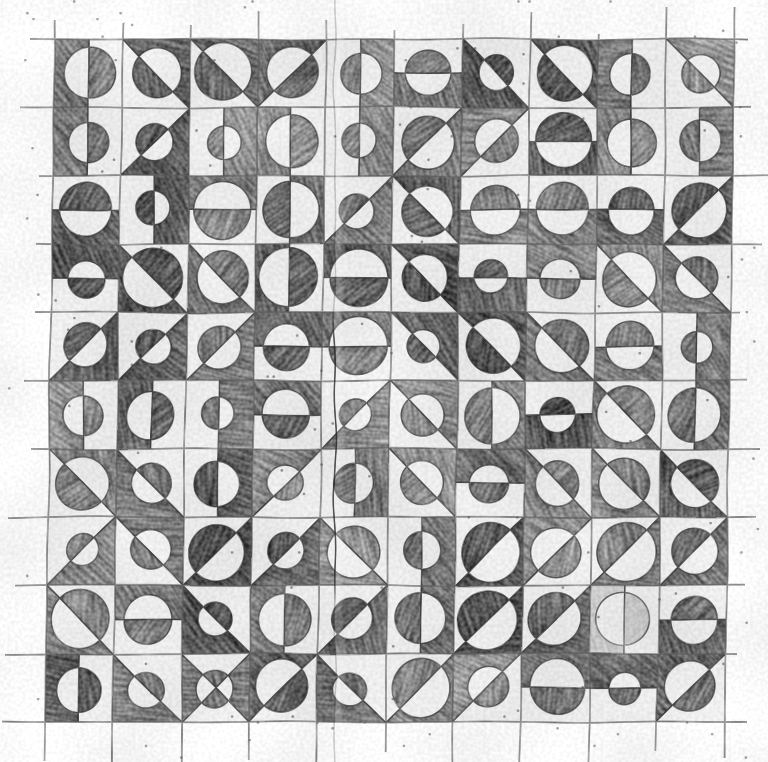
A Shadertoy shader for this pattern:

```glsl
// Ten by ten pencil grid of split squares with counterchanged circles on creased paper.

const float COUNT = 10.0;                   // cells across and down
const vec2  ORIGIN = vec2(0.058, 0.0525);   // lower left corner of the grid
const vec2  CELL = vec2(0.0885, 0.0896);    // cell size in canvas units
const float LEAN = 0.014;                   // sideways lean of the grid
const float WOBBLE = 0.035;                 // hand-drawn drift, in cells
const vec2  RADIUS = vec2(0.23, 0.44);      // circle radius range, in cells
const vec2  TONE = vec2(0.36, 0.59);        // graphite tone range
const float RULE_WIDTH = 0.024;             // grid rules, in cells
const float EDGE_WIDTH = 0.020;             // circle outlines and splits, in cells
const float STROKE_FREQ = 19.0;             // hatching strokes per cell
const float PAPER = 0.975;
const float PAPER_SMUDGE = 0.055;           // greyer paper inside the grid
const float CREASE_X = 0.436;
const float QUARTERED = 0.03;               // share of cells split in four
const float FAINT = 0.015;                  // share of barely shaded cells
const vec2  SEED = vec2(17.0, 41.0);
const float PI = 3.14159;

vec2 hash2(vec2 p) {
    vec3 q = fract(p.xyx * vec3(0.1031, 0.1030, 0.0973));
    q += dot(q, q.yzx + 33.33);
    return fract((q.xx + q.yz) * q.zy);
}

float cornerSlope(vec2 corner, vec2 offset) {
    float a = 2.0 * PI * hash2(corner).x;
    return dot(vec2(cos(a), sin(a)), offset);
}

float gradientNoise(vec2 p) {
    vec2 i = floor(p), f = p - i;
    vec2 u = f * f * f * (f * (f * 6.0 - 15.0) + 10.0);
    vec2 e = vec2(1.0, 0.0);
    return mix(mix(cornerSlope(i, f), cornerSlope(i + e, f - e), u.x),
               mix(cornerSlope(i + e.yx, f - e.yx), cornerSlope(i + 1.0, f - 1.0), u.x), u.y);
}

vec2 rotate(vec2 p, float a) {
    float c = cos(a), s = sin(a);
    return vec2(c * p.x - s * p.y, s * p.x + c * p.y);
}

// Soft line around distance zero
float lineMask(float d, float width, float px) {
    return 1.0 - smoothstep(-0.5 * px, 0.7 * px, abs(d) - 0.5 * width);
}

// Counterchange: covered by exactly one of two masks
float exclusive(float a, float b) {
    return a + b - 2.0 * a * b;
}

// Rule with its own overshoot at both ends
float rule(float across, float along, vec2 overshoot, float salt, float px) {
    float id = clamp(floor(across + 0.5), 0.0, COUNT);
    vec2 h = hash2(vec2(id, salt));
    float ends = step(-overshoot.x * (0.4 + h.x), along)
               * step(along, COUNT + overshoot.y * (0.1 + h.y));
    return lineMask(across - id, RULE_WIDTH, px) * ends;
}

void mainImage(out vec4 fragColor, in vec2 fragCoord) {
    vec2 uv = fragCoord / iResolution.xy;
    float px = 1.0 / (iResolution.y * CELL.y);

    // Grid coordinates, drifting like a ruled drawing
    vec2 g = (uv - ORIGIN - vec2(LEAN * uv.y, 0.0)) / CELL;
    g += WOBBLE * vec2(gradientNoise(g * 0.7), gradientNoise(g * 0.7 + 31.0));
    vec2 id = floor(g), inset = min(g, COUNT - g);
    float inside = smoothstep(-0.5 * px, 0.5 * px, min(inset.x, inset.y));

    // Paper with soft smudges, grain and specks
    float grain = gradientNoise(uv * 210.0);
    float smudge = gradientNoise(uv * 9.0);
    float ink = PAPER - PAPER_SMUDGE * inside + 0.06 * grain + 0.05 * smudge;
    vec2 speckCell = floor(uv * 130.0), speck = hash2(speckCell + 7.0);
    float speckSize = length(fract(uv * 130.0) - 0.25 - 0.5 * speck.yx);
    ink -= 0.35 * step(0.988, speck.x) * (1.0 - smoothstep(0.1, 0.35, speckSize));

    // Random traits of this cell
    vec2 turn = hash2(id + SEED), trait = hash2(id + SEED.yx), rare = hash2(id + SEED * 3.0);
    vec2 q = g - id - 0.5;
    vec2 r = rotate(q, floor(turn.x * 8.0) * PI / 4.0);
    float quartered = step(rare.x, QUARTERED);

    // Split square, inverted inside the circle
    float ragged = 0.012 * gradientNoise(g * 9.0);
    vec2 halves = smoothstep(-0.6 * px, 0.6 * px, r + ragged);
    float side = mix(halves.x, exclusive(halves.x, halves.y), quartered);
    vec2 center = 0.05 * (hash2(id + 5.0) - 0.5);
    float circle = length(q - center) - mix(RADIUS.x, RADIUS.y, turn.y);
    float disc = 1.0 - smoothstep(-0.6 * px, 0.6 * px, circle + ragged);
    float shade = exclusive(side, disc) * inside * mix(1.0, 0.3, step(rare.y, FAINT));

    // Hatching, heavier near the split and the outline
    vec2 h = rotate(g, 0.5 * PI * trait.y + 1.2 * disc);
    float stroke = gradientNoise(h * vec2(2.0, STROKE_FREQ));
    float tone = mix(TONE.x, TONE.y, trait.x) + 0.25 * stroke + 0.16 * grain + 0.14 * smudge;
    tone -= 0.09 * exp(-14.0 * min(abs(r.x), abs(circle)));
    ink = mix(ink, clamp(tone, 0.10, 0.80), shade);

    // Outlines, splits and overshooting rules
    float pressure = 0.75 + 0.4 * gradientNoise(g * 3.0 + 11.0);
    float split = max(lineMask(r.x, EDGE_WIDTH, px), quartered * lineMask(r.y, EDGE_WIDTH, px));
    float edges = max(split, 0.8 * lineMask(circle, EDGE_WIDTH, px)) * inside;
    ink = mix(ink, 0.22, edges * pressure);
    float rules = max(rule(g.x, g.y, vec2(0.8, 0.45), 3.0, px),
                      rule(g.y, g.x, vec2(0.5, 0.5), 9.0, px));
    ink = mix(ink, 0.36, rules * pressure * 0.85);

    // Worn vertical crease, darkest in its middle stretch
    float fold = uv.x - CREASE_X - 0.006 * gradientNoise(vec2(uv.y * 13.0, 3.0));
    float worn = smoothstep(0.20, 0.25, uv.y) * (1.0 - smoothstep(0.55, 0.60, uv.y));
    float strip = smoothstep(0.0, 0.002, fold) * (1.0 - smoothstep(0.006, 0.014, fold));
    ink = mix(ink, PAPER, 0.22 * strip);
    ink = mix(ink, 0.16, lineMask(fold / CELL.x, 0.02, px) * mix(0.22, 0.8, worn));

    fragColor = vec4(vec3(clamp(ink, 0.0, 1.0)), 1.0);
}
```
